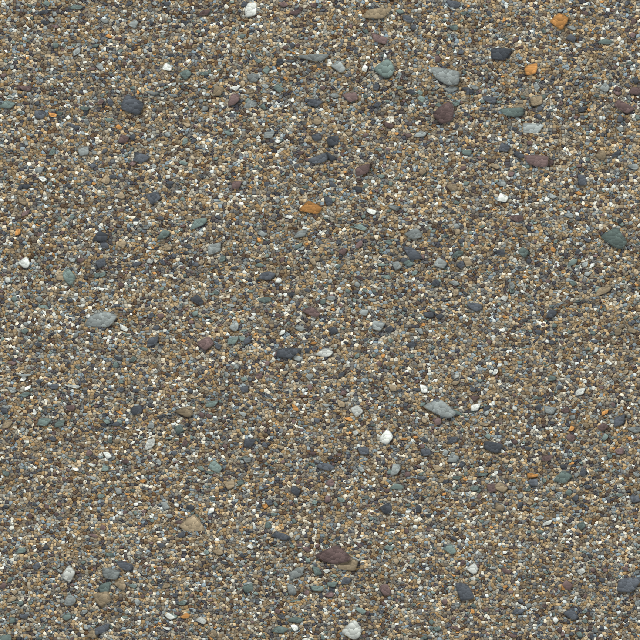
A WebGL 1 fragment shader for this texture:

```glsl
precision highp float;
uniform vec2 u_resolution;

const vec3 UMBER = vec3(0.34, 0.31, 0.29);
const vec3 DRAB = vec3(0.45, 0.43, 0.39);
const vec3 TAN = vec3(0.56, 0.51, 0.42);
const vec3 SLATE = vec3(0.54, 0.57, 0.56);
const vec3 BUFF = vec3(0.68, 0.64, 0.55);
const vec3 QUARTZ = vec3(0.79, 0.81, 0.78);
const vec3 BASALT = vec3(0.32, 0.34, 0.36);
const vec3 TEAL = vec3(0.42, 0.48, 0.46);
const vec3 PLUM = vec3(0.42, 0.36, 0.35);
const vec3 OCHRE = vec3(0.72, 0.53, 0.32);

vec3 hash3(vec2 p, float seed) {
  vec3 q = fract(vec3(p.xyx + seed * 17.3) * vec3(0.1031, 0.1030, 0.0973));
  q += dot(q, q.yxz + 33.33);
  return fract((q.xxy + q.yzz) * q.zyx);
}

vec3 sandColor(float pick, float warmth) {
  vec3 c = mix(UMBER, DRAB, step(0.16, pick));
  c = mix(c, TAN, step(0.42, pick));
  c = mix(c, BUFF, step(0.68, pick));
  c = mix(c, SLATE, step(0.84, pick));
  c = mix(c, QUARTZ, step(0.94, pick));
  return c + (warmth - 0.4) * vec3(0.10, 0.01, -0.10);
}

vec3 stoneColor(float pick, float tone) {
  vec3 c = mix(BASALT, TEAL, step(0.24, pick));
  c = mix(c, PLUM, step(0.46, pick));
  c = mix(c, SLATE, step(0.61, pick));
  c = mix(c, TAN, step(0.77, pick));
  c = mix(c, QUARTZ, step(0.90, pick));
  c = mix(c, OCHRE, step(0.97, pick));
  return c * (0.85 + 0.3 * tone);
}

// Cellular noise: xy = offset from nearest centre, z = border gap, w = cell value
vec4 cellular(vec2 p, float seed) {
  vec2 cell = floor(p);
  vec4 nearest = vec4(0.0);
  float first = 9.0, second = 9.0;
  for (int y = -1; y <= 1; y++) {
    for (int x = -1; x <= 1; x++) {
      vec2 id = cell + vec2(x, y);
      vec3 h = hash3(id, seed);
      vec2 offset = p - id - h.xy;
      float d = length(offset);
      if (d < first) {
        second = first;
        first = d;
        nearest = vec4(offset, 0.0, h.z);
      } else second = min(second, d);
    }
  }
  nearest.z = second - first;
  return nearest;
}

// Rounded irregular polygon: 1.0 on its outline
float stoneShape(vec2 p, float spin) {
  float sum = 0.0;
  for (int i = 0; i < 6; i++) {
    float k = float(i);
    float a = k * 1.0472 + 0.45 * sin(spin * 9.0 + k * 2.4);
    float reach = 0.88 + 0.16 * sin(spin * 23.0 + k * 4.1);
    sum += pow(max(dot(p, vec2(cos(a), sin(a))) / reach, 0.0), 7.0);
  }
  return pow(sum + 1e-6, 1.0 / 7.0);
}

// Lays one size of flattened stones with contact shadows over the ground
vec3 scatter(vec3 ground, vec2 uv, float cells, float density, float rough, float seed) {
  vec2 p = uv * cells;
  float soft = 2.6 * cells / u_resolution.y;
  for (int y = -1; y <= 1; y++) {
    for (int x = -1; x <= 1; x++) {
      vec2 id = floor(p) + vec2(x, y);
      vec3 place = hash3(id, seed);
      vec3 look = hash3(id, seed + 5.0);
      if (place.z < density) {
        float radius = mix(0.27, 0.5, look.x * look.x);
        float tilt = (look.y - 0.5) * 1.1 - 0.08;
        float c = cos(tilt), s = sin(tilt);
        vec2 q = p - id - 0.15 - 0.7 * place.xy;
        q = mat2(c, -s, s, c) * q / (radius * vec2(1.0, mix(0.5, 0.85, look.z)));
        float d = stoneShape(q, look.x + look.y);
        float under = stoneShape(q + vec2(-0.08, 0.24), look.x + look.y);
        ground *= 1.0 - 0.42 * (1.0 - smoothstep(0.85, 1.2, under));
        float edge = min(soft / radius * 0.5, 0.45);
        float cover = 1.0 - smoothstep(1.0 - edge, 1.0 + edge * 0.5, d);
        float light = 1.0 + 0.13 * clamp(q.y, -1.0, 1.0) - 0.16 * smoothstep(0.7, 1.0, d);
        vec3 stone = stoneColor(fract(look.z * 7.0 + place.x * 3.0), place.y);
        ground = mix(ground, stone * light * rough, cover);
      }
    }
  }
  return ground;
}

// Gently wavering horizontal beds, 0 = fine sand, 1 = coarse grit
float bedding(vec2 uv) {
  float y = uv.y + 0.012 * sin(uv.x * 7.0 + 1.0) + 0.006 * sin(uv.x * 19.0 + uv.y * 9.0);
  float beds = sin(y * 23.0 + 0.6) + 0.7 * sin(y * 51.0 + 2.0) + 0.5 * sin(y * 97.0 + uv.x * 4.0);
  return clamp(0.5 + 0.25 * beds, 0.0, 1.0);
}

void main() {
  vec2 uv = gl_FragCoord.xy / u_resolution.y;
  float coarse = bedding(uv);

  // Sand bed
  vec4 grain = cellular(uv * vec2(190.0, 225.0), 1.0);
  vec4 clump = cellular(uv * vec2(50.0, 85.0), 2.0);
  float tint = fract(grain.w * 13.0);
  vec3 color = sandColor(grain.w, tint);
  color *= 0.76 + 0.32 * smoothstep(0.0, 0.4, grain.z) + 0.22 * grain.y;
  color *= 0.93 + 0.16 * clump.w + 0.10 * clump.y - 0.06 * coarse;

  // Stones from grit to cobbles, with a pitted surface
  float rough = 0.9 + 0.22 * tint + 0.15 * grain.y;
  color = scatter(color, uv, 135.0, 0.32 + 0.20 * coarse, rough, 3.0);
  color = scatter(color, uv, 78.0, 0.16 + 0.26 * coarse, rough, 4.0);
  color = scatter(color, uv, 40.0, 0.07 + 0.25 * coarse, rough, 6.0);
  color = scatter(color, uv, 21.0, 0.03 + 0.17 * coarse, rough, 7.0);
  color = scatter(color, uv, 10.0, 0.07 * coarse, rough, 8.0);

  gl_FragColor = vec4(clamp(color * 1.04, 0.0, 1.0), 1.0);
}
```
